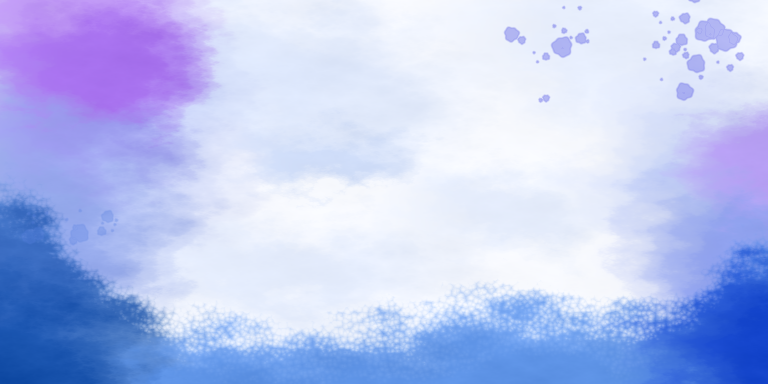
Write a Shadertoy shader that draws this background.

```glsl
vec2 hash2(vec2 p) {
    vec3 q = fract(p.xyx * vec3(0.1031, 0.1030, 0.0973));
    q += dot(q, q.yzx + 33.33);
    return fract((q.xx + q.yz) * q.zy);
}

// Distance to the nearest scattered cell point
float cellular(vec2 p) {
    vec2 cell = floor(p), f = p - cell;
    float nearest = 2.0;
    for (int y = -1; y <= 1; y++)
    for (int x = -1; x <= 1; x++) {
        vec2 o = vec2(x, y);
        vec2 d = o + hash2(cell + o + 100.0) - f;
        nearest = min(nearest, dot(d, d));
    }
    return sqrt(nearest);
}

// Layered cellular noise, centred on zero
float ragged(vec2 p) {
    float sum = 0.0, amp = 0.5;
    for (int i = 0; i < 6; i++) {
        sum += amp * (cellular(p) - 0.47);
        p = mat2(0.96, 0.28, -0.28, 0.96) * p * 2.1 + 7.3;
        amp *= 0.58;
    }
    return sum;
}

// Elliptical pigment stain, built from stacked translucent layers
float wash(vec2 p, vec2 centre, vec2 radius) {
    float d = length((p - centre) / radius);
    float layers = 0.0;
    for (float i = 0.0; i < 4.0; i++)
        layers += 0.25 * smoothstep(0.05, -0.05, d - 0.48 - 0.17 * i);
    return mix(smoothstep(1.15, 0.25, d), layers, 0.4);
}

// Scattered droplets with darker rims
float splatter(vec2 p, vec2 centre, vec2 spread, float count, float seed) {
    float ink = 0.0, blur = 1.5 / iResolution.y;
    for (float i = 0.0; i < count; i++) {
        vec2 a = hash2(vec2(i + 3.0, seed)), b = hash2(vec2(seed + 9.0, i + 5.0));
        vec2 d = p - centre - spread * (a + b - 1.0);
        float size = 0.003 + 0.026 * pow(fract(a.x * 7.0 + b.y * 5.0), 3.0);
        float angle = atan(d.y, d.x);
        float edge = length(d) - size * (1.0 + 0.08 * sin(3.0 * angle + i) + 0.05 * sin(7.0 * angle));
        float fill = smoothstep(blur, -blur, edge);
        float rim = fill * smoothstep(-0.005, 0.0, edge);
        ink = max(ink, 0.42 * fill + 0.25 * rim);
    }
    return ink;
}

void mainImage(out vec4 fragColor, in vec2 fragCoord) {
    vec2 uv = fragCoord / iResolution.xy;
    vec2 p = uv * vec2(2.0, 1.0);

    // Torn, horizontally stretched distortion
    float grain = ragged(p * vec2(4.0, 8.0));
    float drift = ragged(p * vec2(3.0, 7.0) + 41.0);
    vec2 q = p + vec2(0.26 * drift, 0.2 * grain);

    // Paper and pale clouds
    vec3 col = vec3(0.975, 0.982, 1.0);
    vec3 mist = vec3(0.85, 0.895, 0.985);
    col = mix(col, mist, 0.75 * wash(q, vec2(0.55, 0.84), vec2(0.55, 0.26)));
    col = mix(col, mist, 0.65 * wash(q, vec2(0.90, 0.72), vec2(0.36, 0.24)));
    col = mix(col, vec3(0.79, 0.85, 0.97), 0.85 * wash(q, vec2(0.86, 0.58), vec2(0.28, 0.10)));
    col = mix(col, mist, 0.60 * wash(q, vec2(1.30, 0.44), vec2(0.32, 0.14)));
    col = mix(col, mist, 0.65 * wash(q, vec2(0.75, 0.28), vec2(0.50, 0.16)));
    col = mix(col, mist, 0.55 * wash(q, vec2(1.60, 0.90), vec2(0.52, 0.26)));

    // Periwinkle sides
    col = mix(col, vec3(0.72, 0.77, 0.96), wash(q, vec2(0.12, 0.64), vec2(0.58, 0.44)));
    col = mix(col, vec3(0.59, 0.67, 0.93), wash(q, vec2(0.06, 0.38), vec2(0.44, 0.34)));
    col = mix(col, vec3(0.77, 0.82, 0.96), 0.9 * wash(q, vec2(1.90, 0.53), vec2(0.42, 0.32)));
    col = mix(col, vec3(0.56, 0.63, 0.93), wash(q, vec2(2.00, 0.32), vec2(0.44, 0.28)));

    // Violet stains
    col = mix(col, vec3(0.61, 0.60, 0.94), 0.9 * wash(q, vec2(0.20, 0.70), vec2(0.32, 0.24)));
    col = mix(col, vec3(0.76, 0.61, 0.97), wash(q, vec2(0.18, 0.95), vec2(0.40, 0.28)));
    col = mix(col, vec3(0.66, 0.45, 0.94), wash(q, vec2(0.25, 0.82), vec2(0.30, 0.17)));
    col = mix(col, vec3(0.71, 0.61, 0.95), 0.95 * wash(q, vec2(2.02, 0.58), vec2(0.26, 0.19)));

    // Blue shoreline: low in the middle, rising at both sides
    float shore = 0.13 + 0.36 * exp(-pow(p.x / 0.27, 2.0))
        + 0.08 * exp(-pow((p.x - 1.35) / 0.25, 2.0))
        + 0.22 * exp(-pow((p.x - 2.02) / 0.25, 2.0));
    float spray = 0.05 * (cellular(p * 75.0) - 0.5);
    float depth = shore - p.y - 0.18 * grain + spray;
    vec3 water = mix(vec3(0.48, 0.66, 0.95), vec3(0.34, 0.56, 0.90), smoothstep(0.0, 0.16, depth));
    water = mix(water, vec3(0.40, 0.56, 0.80), wash(q, vec2(0.32, 0.15), vec2(0.24, 0.18)));
    water = mix(water, vec3(0.20, 0.40, 0.74), wash(q, vec2(0.02, 0.24), vec2(0.38, 0.34)));
    water = mix(water, vec3(0.04, 0.28, 0.65), wash(q, vec2(0.03, 0.05), vec2(0.44, 0.24)));
    water = mix(water, vec3(0.22, 0.42, 0.87), wash(q, vec2(1.92, 0.15), vec2(0.36, 0.26)));
    water = mix(water, vec3(0.05, 0.25, 0.80), wash(q, vec2(2.02, 0.08), vec2(0.36, 0.22)));
    col = mix(col, water, 0.95 * smoothstep(-0.05, 0.07, depth));

    // Uneven pigment, stronger where the paint is dark
    col += (0.04 + 0.08 * (1.0 - col.r)) * drift;

    // Droplets
    vec3 violetInk = vec3(0.38, 0.39, 0.90);
    col = mix(col, violetInk, splatter(p, vec2(1.82, 0.89), vec2(0.16, 0.17), 32.0, 4.0));
    col = mix(col, violetInk, splatter(p, vec2(1.42, 0.90), vec2(0.14, 0.20), 18.0, 17.0));
    col = mix(col, vec3(0.34, 0.50, 0.88), 0.7 * splatter(p, vec2(0.22, 0.42), vec2(0.18, 0.08), 18.0, 29.0));

    fragColor = vec4(clamp(col, 0.0, 1.0), 1.0);
}
```
